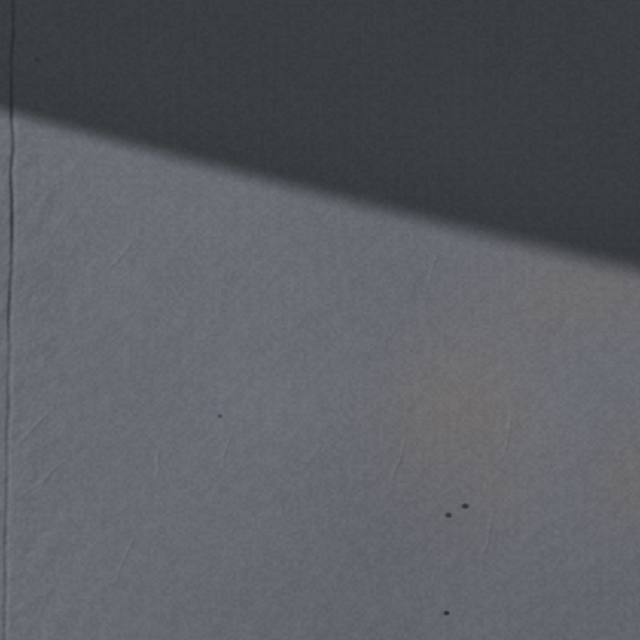
This texture is drawn by a WebGL 2 fragment shader. Its source:

```glsl
#version 300 es
precision highp float;

uniform vec2 u_resolution;
out vec4 fragColor;

const vec3 WALL_COLOR = vec3(0.412, 0.423, 0.452);
const vec3 SHADE_COLOR = vec3(0.229, 0.244, 0.253);
const vec3 WARM_TINT = vec3(0.022, 0.003, -0.022);
const float EDGE_TOP = 0.828;
const float EDGE_SLOPE = -0.272;
const float EDGE_CURVE = 0.020;
const float EDGE_SOFTNESS = 0.022;
const float GRAIN_SCALE = 210.0;
const float GRAIN_AMOUNT = 0.050;
const float RELIEF_AMOUNT = 0.065;
const float SCRATCH_AMOUNT = 0.036;
const float CRACK_WIDTH = 0.0030;

// Each scratch runs from xy to zw
const int SCRATCH_COUNT = 10;
const vec4 SCRATCHES[SCRATCH_COUNT] = vec4[](
    vec4(0.028, 0.217, 0.112, 0.288), vec4(0.020, 0.300, 0.085, 0.365),
    vec4(0.668, 0.555, 0.684, 0.612), vec4(0.345, 0.262, 0.364, 0.330),
    vec4(0.242, 0.240, 0.250, 0.310), vec4(0.178, 0.085, 0.215, 0.170),
    vec4(0.610, 0.240, 0.638, 0.325), vec4(0.755, 0.125, 0.772, 0.205),
    vec4(0.168, 0.578, 0.212, 0.622), vec4(0.790, 0.290, 0.800, 0.355));

// Each pit is center xy, radius, depth
const int PIT_COUNT = 5;
const vec4 PITS[PIT_COUNT] = vec4[](
    vec4(0.701, 0.195, 0.0050, 0.19), vec4(0.727, 0.209, 0.0055, 0.21),
    vec4(0.698, 0.042, 0.0045, 0.20), vec4(0.344, 0.350, 0.0040, 0.12),
    vec4(0.058, 0.907, 0.0055, 0.04));

float hash(vec2 p) {
    return fract(sin(dot(p, vec2(127.1, 311.7))) * 43758.5453);
}

float noise(vec2 p) {
    vec2 cell = floor(p);
    vec2 f = fract(p);
    f = f * f * (3.0 - 2.0 * f);
    return mix(mix(hash(cell), hash(cell + vec2(1, 0)), f.x),
               mix(hash(cell + vec2(0, 1)), hash(cell + vec2(1, 1)), f.x), f.y);
}

float fbm(vec2 p) {
    float sum = 0.0;
    float weight = 0.5;
    for (int i = 0; i < 4; i++) {
        sum += weight * noise(p);
        p = p * 2.03 + 17.3;
        weight *= 0.5;
    }
    return sum;
}

float blob(vec2 p, vec2 center, vec2 radius) {
    vec2 d = (p - center) / radius;
    return exp(-dot(d, d));
}

// Trowel marks: noise stretched along a leaning direction
float plasterHeight(vec2 p) {
    vec2 q = mat2(0.88, 0.47, -0.47, 0.88) * p;
    return fbm(q * vec2(46.0, 20.0)) + 0.45 * fbm(p * 65.0 + 9.0);
}

// Raised line, dark on its right side and light on its left
float scratchRelief(vec2 p, vec4 s) {
    vec2 along = s.zw - s.xy;
    float t = dot(p - s.xy, along) / dot(along, along);
    vec2 offset = p - s.xy - along * clamp(t, 0.0, 1.0);
    vec2 normal = normalize(vec2(along.y, -along.x));
    float d = dot(offset, normal) + 0.005 * (noise(p * 45.0) - 0.5);
    float ends = smoothstep(-0.05, 0.25, t) * smoothstep(1.05, 0.75, t);
    return -ends * (d / 0.0025) * exp(-d * d / 0.000012);
}

void main() {
    vec2 p = gl_FragCoord.xy / u_resolution;

    // Soft diagonal shadow
    float edgeY = EDGE_TOP + p.x * (EDGE_SLOPE + EDGE_CURVE * p.x);
    float softness = EDGE_SOFTNESS * (0.85 + 0.35 * p.x);
    float lit = smoothstep(softness, -softness, p.y - edgeY);

    // Broad tone and warm stains on the lit wall
    vec3 wall = WALL_COLOR + 0.035 * (fbm(p * 5.0) - 0.47);
    wall -= 0.022 * smoothstep(0.45, 0.0, p.y) * smoothstep(0.0, 0.6, p.x);
    float warmth = blob(p, vec2(0.73, 0.33), vec2(0.11, 0.14))
        + 0.7 * blob(p, vec2(0.95, 0.54), vec2(0.15, 0.07))
        + 0.6 * blob(p, vec2(0.98, 0.25), vec2(0.06, 0.09));
    wall += WARM_TINT * warmth * (0.6 + 0.8 * noise(p * 14.0));
    vec3 shade = SHADE_COLOR + 0.018 * (fbm(p * 4.0 + 31.0) - 0.47);
    shade -= 0.012 * smoothstep(0.12, 0.0, p.y - edgeY);
    vec3 color = mix(shade, wall, lit);

    // Plaster relief, rougher near the left side
    float rough = 0.55 + 0.9 * smoothstep(0.20, 0.0, p.x);
    float slope = plasterHeight(p + vec2(-0.002, 0.002)) - plasterHeight(p + vec2(0.002, -0.002));
    color += RELIEF_AMOUNT * rough * slope * mix(0.12, 1.0, lit);
    for (int i = 0; i < SCRATCH_COUNT; i++)
        color += SCRATCH_AMOUNT * lit * scratchRelief(p, SCRATCHES[i]);

    // Pits
    for (int i = 0; i < PIT_COUNT; i++) {
        float d = length((p - PITS[i].xy) * vec2(0.85, 1.1));
        color -= PITS[i].w * smoothstep(PITS[i].z * 1.3, PITS[i].z * 0.3, d);
    }

    // Vertical crack with a pale rim
    float crackX = mix(0.007, 0.019, smoothstep(0.0, 0.9, p.y)) + 0.004 * (noise(vec2(3.0, p.y * 22.0)) - 0.5);
    float fromCrack = (p.x - crackX) / CRACK_WIDTH;
    float depth = mix(0.07, 0.16, smoothstep(0.35, 0.75, p.y)) * mix(0.35, 1.0, lit);
    color -= depth * (0.6 + 0.6 * noise(vec2(8.0, p.y * 30.0))) * exp(-fromCrack * fromCrack);
    color += 0.03 * lit * exp(-pow(fromCrack - 2.2, 2.0));

    // Fine grain
    float grain = 0.65 * noise(p * GRAIN_SCALE) + 0.35 * noise(p * GRAIN_SCALE * 1.9 + 5.0) - 0.5;
    color += GRAIN_AMOUNT * grain * mix(0.75, 1.0, lit);

    fragColor = vec4(clamp(color, 0.0, 1.0), 1.0);
}
```
